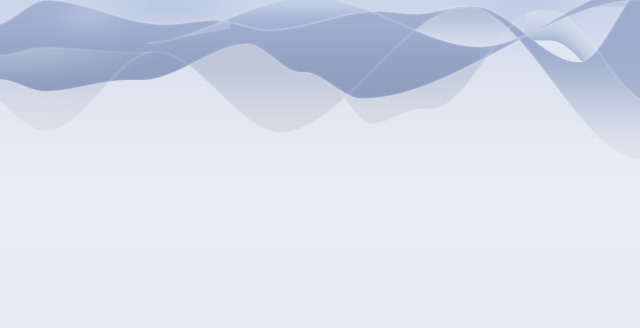
Give the GLSL for this background, as a Shadertoy shader.

```glsl
// Translucent blue-grey silk waves flowing across the top of a pale backdrop.

// Eased change of height h between a and b
float ease(float x, float a, float b, float h) { return h * smoothstep(a, b, x); }

// Antialiased mask of the positive side of an edge
float side(float v) { return clamp(0.5 + v / max(fwidth(v), 1e-4), 0.0, 1.0); }

float band(float y, float top, float bottom) { return side(y - top) * side(bottom - y); }

// Thin soft highlight along an edge
float rim(float v) {
    float w = v / max(fwidth(v), 0.25);
    return exp(-w * w);
}

// Wave edges: depth below the top, in percent of the canvas
float upperEdge(float x) {
    return 7.7 + ease(x, -1.0, 7.2, -7.6) + ease(x, 7.2, 25.5, 7.4) + ease(x, 26.0, 33.5, -1.3)
         + ease(x, 33.5, 42.0, 3.0) + ease(x, 42.0, 59.0, -5.7) + ease(x, 59.0, 65.0, 0.8)
         + ease(x, 65.0, 73.0, -2.2) + ease(x, 73.0, 100.0, 46.4);
}
float lowerEdge(float x) {
    return 24.2 + ease(x, 0.0, 7.0, 3.6) + ease(x, 7.0, 20.0, -3.4) + ease(x, 22.0, 39.0, -11.1)
         + ease(x, 38.5, 47.0, 8.7) + ease(x, 47.5, 56.5, 8.0) + ease(x, 56.5, 100.0, -30.0);
}
float crestEdge(float x) {
    return 13.3 + ease(x, 22.0, 48.0, -14.0) + ease(x, 49.0, 75.0, 15.0) + ease(x, 75.0, 100.0, -18.5);
}
float backEdge(float x) {
    return 28.5 + ease(x, -3.0, 6.8, 11.3) + ease(x, 7.5, 24.0, -24.0)
         + ease(x, 24.5, 43.8, 24.5) + ease(x, 43.8, 73.0, -38.3);
}
float archEdge(float x) {
    return 20.0 + ease(x, 49.0, 58.0, 17.7) + ease(x, 58.0, 66.0, -4.5)
         + ease(x, 67.5, 84.0, -29.9) + ease(x, 86.0, 102.0, 28.0);
}
float ribbonTop(float x) {
    return 2.1 + ease(x, 74.0, 90.5, 16.8) + ease(x, 90.5, 102.0, -25.0);
}

void mainImage(out vec4 fragColor, in vec2 fragCoord) {
    vec2 p = 100.0 * fragCoord / iResolution.xy;
    float x = p.x, y = 100.0 - p.y;

    float upper = upperEdge(x), lower = lowerEdge(x), crest = crestEdge(x);
    float back = backEdge(x), arch = archEdge(x), fold = ribbonTop(x);
    float inner = 12.4 + ease(x, 86.0, 100.0, 22.6);
    float leftFold = 16.8 + ease(x, 0.0, 7.0, -2.3) + ease(x, 7.0, 22.0, 1.6);

    // Backdrop
    vec3 pale = mix(vec3(0.80, 0.84, 0.92), vec3(0.875, 0.895, 0.94), smoothstep(0.0, 30.0, y));
    pale = mix(pale, vec3(0.915, 0.932, 0.952), smoothstep(25.0, 58.0, y));
    pale = mix(pale, vec3(0.905, 0.922, 0.94), smoothstep(70.0, 100.0, y));
    vec3 color = pale;

    // Blue haze along the top, thinning toward the left fold
    float haze = 1.0 - smoothstep(0.0, 16.0, abs(x - 26.0));
    haze += 0.7 * (1.0 - smoothstep(0.0, 14.0, abs(x - 82.0)));
    color = mix(color, vec3(0.68, 0.74, 0.86), 0.5 * haze * (1.0 - smoothstep(2.0, 13.0, y)));

    // Pale hanging waves behind
    vec3 veil = mix(vec3(0.74, 0.775, 0.85), vec3(0.835, 0.85, 0.89), smoothstep(18.0, 39.0, y));
    float veilLeft = mix(0.6, 0.95, smoothstep(5.0, 35.0, x));
    color = mix(color, veil, veilLeft * band(y, lower, back));
    color = mix(color, veil, 0.85 * band(y, max(lower, back), arch) * side(84.0 - x));

    // Main deep band
    vec3 deep = mix(vec3(0.635, 0.695, 0.825), vec3(0.565, 0.625, 0.75), smoothstep(0.0, 27.0, y));
    float bodyMask = band(y, upper, lower);
    color = mix(color, deep, bodyMask);

    // Lighter folds inside the band
    float leftGlow = band(y, leftFold, lower) * (1.0 - smoothstep(2.0, 26.0, x));
    color = mix(color, vec3(0.80, 0.83, 0.90), 0.45 * leftGlow * (1.0 - smoothstep(14.0, 27.0, y)));
    float wedge = band(y, crest, 13.3 - 0.35 * (x - 23.0)) * side(x - 23.0) * side(36.0 - x);
    color = mix(color, vec3(0.76, 0.80, 0.89), 0.5 * wedge);
    float cornerGlow = exp(-dot((p - vec2(14.0, 95.0)) / vec2(5.0, 5.0), (p - vec2(14.0, 95.0)) / vec2(5.0, 5.0)));
    color = mix(color, vec3(0.78, 0.82, 0.90), 0.4 * cornerGlow);

    // Crest rising above the band
    vec3 crestTint = mix(vec3(0.76, 0.81, 0.90), vec3(0.64, 0.70, 0.83), smoothstep(0.0, 8.0, y));
    color = mix(color, crestTint, band(y, crest, upper) * side(x - 33.5) * side(62.0 - x));

    // Bright eye between the crossing waves
    vec3 eyeTint = mix(vec3(0.71, 0.76, 0.86), vec3(0.83, 0.865, 0.925), smoothstep(3.0, 14.0, y));
    color = mix(color, eyeTint, band(y, max(upper, back), crest) * side(x - 62.0) * side(84.0 - x));

    // Arch on the right
    float archDepth = clamp((y - arch) / max(inner - arch, 1.0), 0.0, 1.0);
    vec3 archTint = mix(vec3(0.82, 0.855, 0.92), vec3(0.66, 0.715, 0.825), archDepth * archDepth);
    color = mix(color, archTint, band(y, arch, min(inner, fold)) * side(x - 82.0));

    // Ribbon sweeping down to the right
    float fade = smoothstep(10.0, 48.0, y);
    vec3 ribbonTint = mix(vec3(0.60, 0.66, 0.79), vec3(0.865, 0.885, 0.925), fade);
    ribbonTint = mix(ribbonTint, vec3(0.615, 0.675, 0.80), 0.8 * side(arch - y) * side(x - 90.0));
    color = mix(color, ribbonTint, 0.96 * band(y, fold, upper) * side(x - 73.0));

    // Pale lens and the diagonal strip crossing the arch
    color = mix(color, vec3(0.88, 0.905, 0.95), band(y, inner, fold) * side(x - 83.0));
    color = mix(color, vec3(0.62, 0.68, 0.81), 0.9 * band(y, crest, lower) * side(x - 75.0));

    // Light catching the edges
    float light = rim(y - upper) + 0.7 * rim(y - lower) + 0.7 * rim(y - back) * side(73.0 - x);
    light += rim(y - crest) * side(x - 23.0) + 0.8 * rim(y - arch) * side(x - 53.0);
    light += rim(y - fold) * side(x - 74.0) + 0.5 * rim(y - leftFold) * side(24.0 - x);
    color = mix(color, vec3(0.90, 0.92, 0.96), min(0.22 * light, 0.4));

    fragColor = vec4(color, 1.0);
}
```
